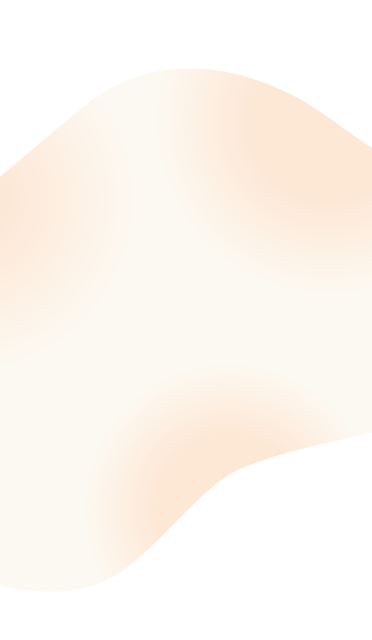
Give the GLSL for this background, as a Shadertoy shader.

```glsl
const vec3 WHITE = vec3(1.0);
const vec3 CREAM = vec3(0.990, 0.977, 0.948);
const vec3 PEACH = vec3(0.992, 0.906, 0.835);
const float ASPECT = 0.582;

// Cubic segment between two knots, each holding x, y and slope
float cubicSegment(float x, vec3 a, vec3 b) {
    float span = b.x - a.x;
    float t = (x - a.x) / span;
    float s = 1.0 - t;
    return s * s * (1.0 + 2.0 * t) * a.y + t * t * (3.0 - 2.0 * t) * b.y
         + span * t * s * (s * a.z - t * b.z);
}

// Smooth curve through five knots
float curve(float x, vec3 a, vec3 b, vec3 c, vec3 d, vec3 e) {
    if (x < b.x) return cubicSegment(x, a, b);
    if (x < c.x) return cubicSegment(x, b, c);
    if (x < d.x) return cubicSegment(x, c, d);
    return cubicSegment(x, d, e);
}

float upperEdge(float x) {
    return curve(x, vec3(0.0, 0.724, 0.82), vec3(0.130, 0.833, 0.82),
                 vec3(0.297, 0.893, 0.0), vec3(0.456, 0.852, -0.49),
                 vec3(0.583, 0.7685, -0.62));
}

float lowerEdge(float x) {
    if (x < 0.078)
        return cubicSegment(x, vec3(0.0, 0.0846, -0.22), vec3(0.078, 0.0755, 0.0));
    return curve(x, vec3(0.078, 0.0755, 0.0), vec3(0.195, 0.1107, 0.74),
                 vec3(0.3125, 0.2214, 0.96), vec3(0.3776, 0.268, 0.42),
                 vec3(0.583, 0.3245, 0.25));
}

// Coverage of the side where the height is positive
float coverage(float height, float slope, float pixel) {
    return clamp(0.5 + height / (pixel * sqrt(1.0 + slope * slope)), 0.0, 1.0);
}

// Solid disc of the inner radius, fading out to the outer radius
float glow(vec2 p, vec2 center, float inner, float outer) {
    return 1.0 - clamp((length(p - center) - inner) / (outer - inner), 0.0, 1.0);
}

void mainImage(out vec4 fragColor, in vec2 fragCoord) {
    vec2 p = fragCoord / iResolution.xy * vec2(ASPECT, 1.0);
    float pixel = 1.0 / iResolution.y;

    // Soft peach glows over cream
    vec3 fill = CREAM;
    fill = mix(fill, PEACH, glow(p, vec2(0.514, 0.811), 0.120, 0.273));
    fill = mix(fill, PEACH, glow(p, vec2(-0.059, 0.688), 0.060, 0.273));
    fill = mix(fill, PEACH, glow(p, vec2(0.358, 0.206), 0.110, 0.228));

    // Wavy band between the two edges
    float top = upperEdge(p.x);
    float bottom = lowerEdge(p.x);
    float topSlope = (upperEdge(p.x + pixel) - top) / pixel;
    float bottomSlope = (lowerEdge(p.x + pixel) - bottom) / pixel;
    float band = coverage(top - p.y, topSlope, pixel)
               * coverage(p.y - bottom, bottomSlope, pixel);

    fragColor = vec4(mix(WHITE, fill, band), 1.0);
}
```
